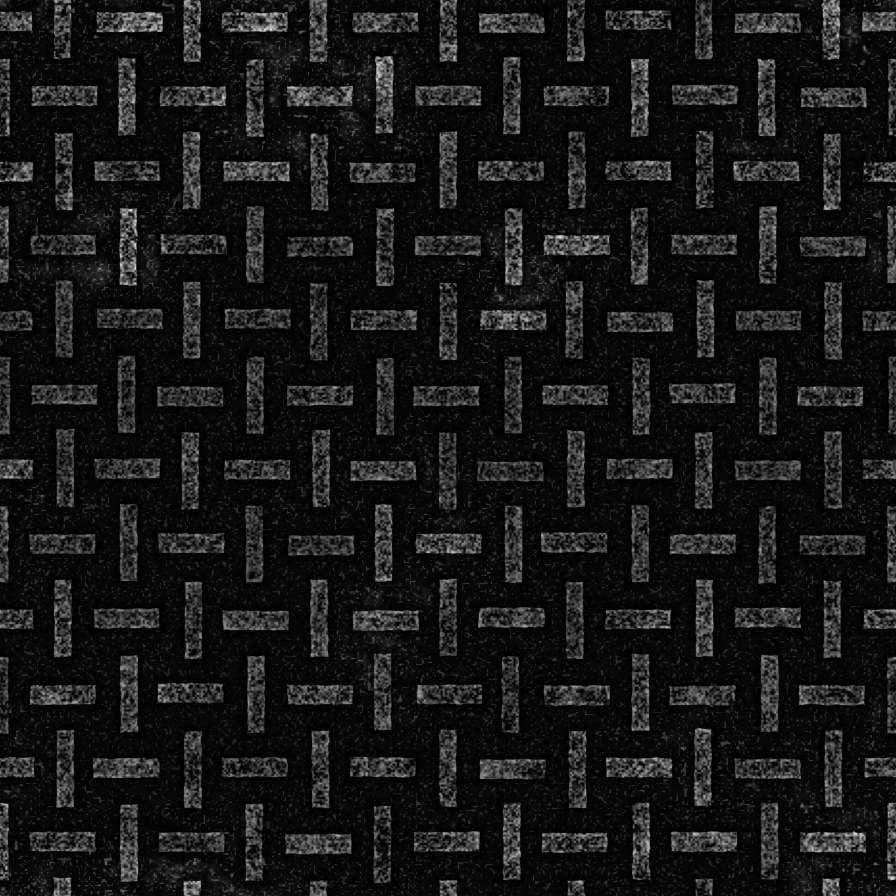
A Shadertoy shader for this texture:

```glsl
// Dark worn tread plate: raised bars alternate between lying and standing on a
// 14 by 12 checkerboard, seven by six full repeats. Box distances shape the bars;
// wrapping value noise adds grain, ragged rims, dust and specks.

const vec2 GRID = vec2(14.0, 12.0);

// Integer hash of a lattice point, 0 to 1
float hash(vec2 cell, float seed) {
    uvec3 v = uvec3(vec3(cell, seed)) * 1664525u + 1013904223u;
    v.x += v.y * v.z; v.y += v.z * v.x; v.z += v.x * v.y;
    v ^= v >> 16u;
    v.x += v.y * v.z; v.y += v.z * v.x; v.z += v.x * v.y;
    return float(v.x >> 16u) / 65535.0;
}

// Value noise with a whole number of cells, so it wraps
float noise(vec2 uv, float cells, float seed) {
    vec2 p = uv * cells, i = floor(p), f = p - i;
    f = f * f * (3.0 - 2.0 * f);
    vec2 a = mod(i, cells), b = mod(i + 1.0, cells);
    return mix(mix(hash(a, seed), hash(vec2(b.x, a.y), seed), f.x),
               mix(hash(vec2(a.x, b.y), seed), hash(b, seed), f.x), f.y);
}

float fbm(vec2 uv, float cells, float seed) {
    float sum = 0.0, amp = 0.5;
    for (int k = 0; k < 5; k++) {
        sum += amp * noise(uv, cells, seed + float(k));
        cells *= 2.0;
        amp *= 0.5;
    }
    return sum / 0.97;
}

float box(vec2 p, vec2 halfSize) {
    vec2 q = abs(p) - halfSize;
    return length(max(q, 0.0)) + min(max(q.x, q.y), 0.0);
}

// Signed distance to the nearest bar (x) and that bar's random tone (y)
vec2 nearestBar(vec2 uv) {
    vec2 rowShift = vec2(0.0, 0.71);
    vec2 home = floor(uv * GRID - rowShift + 0.5);
    vec2 best = vec2(1.0, 0.0);
    for (int y = -1; y <= 1; y++)
    for (int x = -1; x <= 1; x++) {
        vec2 cell = home + vec2(x, y);
        vec2 id = mod(cell, GRID);
        vec2 jitter = (vec2(hash(id, 1.0), hash(id, 2.0)) - 0.5) * 0.004;
        vec2 p = uv - (cell + rowShift) / GRID - jitter;
        bool lying = mod(id.x + id.y, 2.0) > 0.5;
        float d = box(p, lying ? vec2(0.0365, 0.0108) : vec2(0.0095, 0.0428));
        if (d < best.x) best = vec2(d, hash(id, 3.0));
    }
    return best;
}

void mainImage(out vec4 fragColor, in vec2 fragCoord) {
    vec2 uv = fragCoord / iResolution.xy;
    float pixel = 1.0 / iResolution.y;

    // Grain and broad wear, stronger towards the top and bottom
    float fine = noise(uv, 430.0, 10.0);
    float grain = 0.65 * fine + 0.35 * noise(uv, 230.0, 11.0);
    float wear = fbm(uv, 7.0, 20.0);
    float blotch = fbm(uv, 36.0, 30.0);
    float worn = 0.5 + 0.5 * cos(6.28319 * uv.y);

    vec2 bar = nearestBar(uv);
    float d = bar.x + (noise(uv, 150.0, 40.0) - 0.5) * 0.0016;

    // Ground: near black, darkest around the bars, with dust and specks
    float dust = smoothstep(0.56, 0.78, wear) * smoothstep(0.42, 0.75, blotch);
    float ground = 0.006 + 0.05 * grain;
    ground += 0.16 * smoothstep(0.7, 0.95, fine) * (0.4 + wear);
    ground += 0.22 * dust * grain;
    ground *= mix(0.3, 1.0, smoothstep(0.0, 0.014, d));
    float speck = smoothstep(0.84, 0.96, noise(uv, 170.0, 50.0));
    ground += 0.24 * speck * smoothstep(0.48, 0.68, wear) * (0.5 + 0.5 * worn);

    // Bars: gritty faces with a pale rubbed rim
    float face = 0.17 + 0.62 * (grain - 0.5);
    face *= 0.85 + 0.3 * bar.y + 0.2 * worn;
    face += (0.12 + 0.3 * worn) * (blotch - 0.47);
    face += 0.25 * smoothstep(0.55, 0.8, wear) * bar.y * grain;
    float rim = 1.0 - smoothstep(0.0008, 0.0035, abs(d + 0.0012));
    face += rim * (0.05 + 0.13 * noise(uv, 120.0, 60.0));

    float cover = smoothstep(0.8 * pixel, -0.8 * pixel, d);
    float grey = mix(ground, max(face, 0.025), cover);
    fragColor = vec4(vec3(clamp(grey, 0.0, 1.0)), 1.0);
}
```
